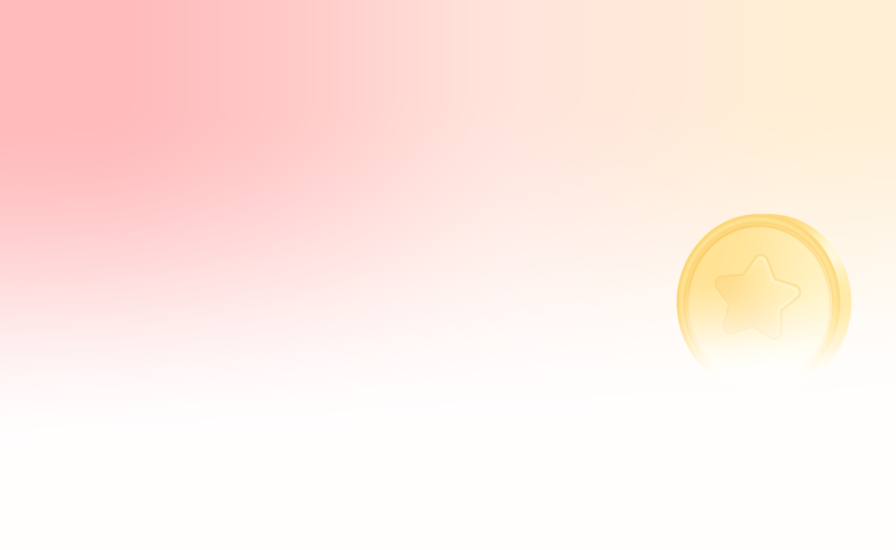
This background is drawn by a WebGL 2 fragment shader. Its source:

```glsl
#version 300 es
precision highp float;
// A pink to cream sweep that fades downward into white, with a pale gold
// star coin at the right. The coin is layered from ellipse and star distance
// functions, and its lower part dissolves into the white.
uniform vec2 u_resolution;
out vec4 fragColor;

// Approximate signed distance to an axis-aligned ellipse.
float ellipse(vec2 p, vec2 radii) {
    return (length(p / radii) - 1.0) * min(radii.x, radii.y);
}

// Rounded five-pointed star: fold into one half-point, then measure its edge.
float star(vec2 p, float tilt) {
    const float sector = 1.2566371;
    float angle = mod(atan(p.y, p.x) - tilt + 0.5 * sector, sector) - 0.5 * sector;
    vec2 q = length(p) * vec2(cos(angle), abs(sin(angle)));
    vec2 tip = vec2(0.068, 0.0);
    vec2 edge = 0.036 * vec2(cos(0.5 * sector), sin(0.5 * sector)) - tip;
    vec2 d = q - tip;
    float dist = length(d - edge * clamp(dot(d, edge) / dot(edge, edge), 0.0, 1.0));
    return dist * sign(edge.y * d.x - edge.x * d.y) - 0.013;
}

float cover(float dist, float softness) {
    return 1.0 - smoothstep(-softness, softness, dist);
}

vec3 backdrop(vec2 uv) {
    vec3 sweep = mix(vec3(1.0, 0.73, 0.735), vec3(1.0, 0.785, 0.78), smoothstep(0.1, 0.36, uv.x));
    sweep = mix(sweep, vec3(1.0, 0.895, 0.865), smoothstep(0.27, 0.6, uv.x));
    sweep = mix(sweep, vec3(1.0, 0.935, 0.83), smoothstep(0.52, 0.95, uv.x));
    float shift = 0.07 * uv.x;
    float fade = smoothstep(0.2 - shift, 0.82 - shift, 1.0 - uv.y);
    return mix(sweep, vec3(1.0, 0.995, 0.993), fade);
}

vec3 coin(vec3 color, vec2 p, float pixel) {
    vec2 c = p - vec2(1.379, 0.450);
    float height = smoothstep(-0.15, 0.15, c.y);
    float body = ellipse(c - vec2(0.018, 0.0), vec2(0.151, 0.161));
    float front = ellipse(c, vec2(0.149, 0.161));
    float face = ellipse(c - vec2(0.001, -0.002), vec2(0.133, 0.145));
    float light = smoothstep(-0.12, 0.16, c.x - 0.25 * c.y);

    // Thick side with a pale glint near its upper end.
    vec3 side = mix(vec3(1.0, 0.92, 0.66), vec3(1.0, 0.85, 0.49), smoothstep(0.11, 0.16, c.y));
    side = mix(side, vec3(1.0, 0.97, 0.86), exp(-700.0 * dot(c - vec2(0.13, 0.085), c - vec2(0.13, 0.085))));
    vec3 gold = mix(side, vec3(0.99, 0.84, 0.48), cover(front, pixel) * (1.0 - 0.6 * light * (1.0 - height)));

    // Bright rim, then the recessed face and its inner shadow.
    gold = mix(gold, vec3(1.0, 0.91, 0.63), 0.7 * cover(abs(front + 0.009) - 0.003, 0.003));
    vec3 plate = mix(vec3(1.0, 0.885, 0.58), vec3(1.0, 0.955, 0.78), light);
    gold = mix(gold, plate, cover(face, pixel));
    float groove = cover(abs(face + 0.003) - 0.002, 0.003);
    gold = mix(gold, vec3(0.97, 0.78, 0.35), groove * (0.35 + 0.5 * height) * (1.0 - 0.45 * light));

    // Raised star: shaded outline, golden fill and a lit right edge.
    vec2 s = c - vec2(-0.004, 0.006);
    float shape = star(s, 0.19);
    vec3 fill = mix(vec3(1.0, 0.86, 0.54), vec3(1.0, 0.93, 0.7), smoothstep(-0.06, 0.07, s.x + 0.4 * s.y));
    gold = mix(gold, fill, cover(shape, pixel));
    gold = mix(gold, vec3(0.97, 0.79, 0.39), 0.65 * cover(abs(shape) - 0.001, 0.003));
    float lit = smoothstep(-0.02, 0.05, s.x + 0.2 * s.y);
    gold = mix(gold, vec3(1.0, 0.98, 0.87), 0.7 * lit * cover(abs(shape + 0.006) - 0.001, 0.003));

    // The face whitens sooner than the rim toward the bottom.
    float inside = cover(face, 0.006);
    float fade = 1.0 - smoothstep(mix(-0.15, -0.14, inside), mix(0.01, 0.06, inside), c.y);
    gold = mix(gold, vec3(1.0, 0.998, 0.99), fade);
    return mix(color, gold, cover(min(body, front), pixel));
}

void main() {
    vec2 uv = gl_FragCoord.xy / u_resolution;
    vec2 p = gl_FragCoord.xy / u_resolution.y;
    vec3 color = coin(backdrop(uv), p, 1.0 / u_resolution.y);
    fragColor = vec4(color, 1.0);
}
```
